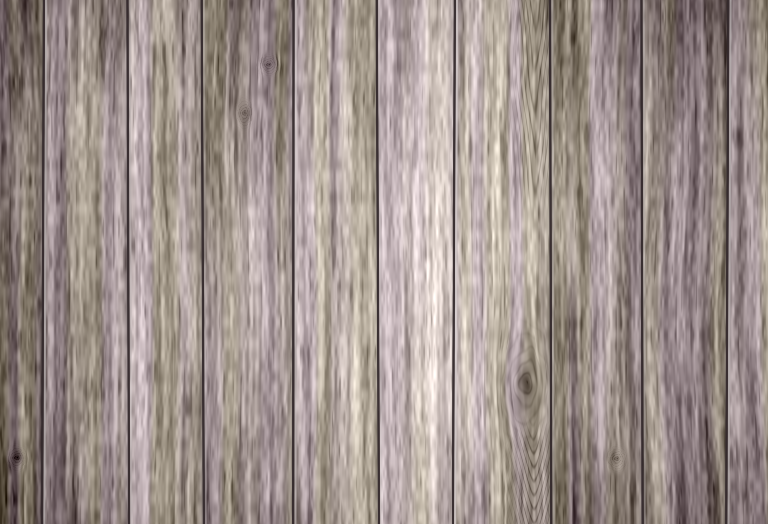
This texture is drawn by a Shadertoy shader. Its source:

```glsl
// Weathered vertical wood planks with fine grain, knots and a soft vignette.

// Layout, in units of the canvas width
const int SEAM_COUNT = 9;
const float SEAMS[9] = float[9](0.056, 0.167, 0.264, 0.382, 0.492, 0.591, 0.717, 0.836, 0.947);
const float PLANK_TONE[10] = float[10](-0.05, -0.04, 0.01, -0.12, -0.02, 0.04, 0.02, -0.10, -0.04, 0.0);
const float SEAM_HALF_WIDTH = 0.0015;
const float SEAM_TILT = 0.009;
const int FIGURED_PLANK = 6;

// Knots: centre, then radii
const int KNOT_COUNT = 5;
const vec4 KNOTS[5] = vec4[5](
    vec4(0.684, 0.182, 0.019, 0.042), vec4(0.350, 0.598, 0.007, 0.007),
    vec4(0.022, 0.086, 0.007, 0.008), vec4(0.803, 0.085, 0.007, 0.008),
    vec4(0.318, 0.535, 0.006, 0.010));

// Colours
const float BASE_TONE = 0.81;
const vec2 VIGNETTE = vec2(0.19, 0.12);
const vec3 TAN_SHIFT = vec3(0.0, -0.040, -0.100);
const vec3 MAUVE_SHIFT = vec3(0.0, -0.060, -0.045);
const vec3 GAP_COLOR = vec3(0.20, 0.16, 0.17);
const vec3 BEVEL_COLOR = vec3(0.87, 0.84, 0.84);

float hash(vec2 p) {
    return fract(sin(dot(p, vec2(127.1, 311.7))) * 43758.5453);
}

float noise(vec2 p) {
    vec2 i = floor(p), f = fract(p);
    f = f * f * (3.0 - 2.0 * f);
    return mix(mix(hash(i), hash(i + vec2(1, 0)), f.x),
               mix(hash(i + vec2(0, 1)), hash(i + vec2(1, 1)), f.x), f.y);
}

// Thin dark growth lines at whole values of the level
float growthLine(float level) {
    return pow(0.5 + 0.5 * cos(6.2832 * level), 4.0);
}

// Nested pointed arches opening upward from a tip
float cathedral(vec2 p, vec2 tip, float slope, float density) {
    vec2 d = p - tip;
    d.x += 0.005 * (noise(vec2(3.0, p.y * 14.0)) - 0.5);
    float level = d.y - slope * sqrt(d.x * d.x + 0.00002);
    return growthLine(level * density) * exp(-d.x * d.x / 0.0007);
}

// Light and dark fibres at several widths, centred on zero
float woodGrain(vec2 p, float seed) {
    vec2 s = vec2(seed * 91.0, seed * 37.0);
    float broad = noise(p * vec2(28.0, 1.6) + s) - 0.5;
    float streak = noise(p * vec2(95.0, 3.0) + s) - 0.5;
    float fibre = noise(p * vec2(240.0, 9.0) + s) - 0.5;
    float speckle = noise(p * vec2(370.0, 70.0) + s) - 0.5;
    float pore = smoothstep(0.68, 0.95, noise(p * vec2(310.0, 24.0) + s.yx));
    return 0.16 * broad + 0.20 * streak + 0.27 * fibre + 0.18 * speckle - 0.13 * pore;
}

void mainImage(out vec4 fragColor, in vec2 fragCoord) {
    vec2 p = fragCoord / iResolution.x;
    float pixel = 1.0 / iResolution.x;
    float height = iResolution.y / iResolution.x;

    // Find the plank and the signed offset from its nearest seam
    int plank = 0;
    float offset = 1.0, seamSeed = 0.0;
    for (int i = 0; i < SEAM_COUNT; i++) {
        float seed = hash(vec2(float(i), 5.0));
        float d = p.x - SEAMS[i] - SEAM_TILT * (seed - 0.5) * (p.y - 0.5 * height);
        if (d > 0.0) plank = i + 1;
        if (abs(d) < abs(offset)) { offset = d; seamSeed = seed; }
    }
    float seed = hash(vec2(float(plank), 2.0));

    // Bend the fibres, and part them around the knots
    vec2 g = p;
    g.x += 0.012 * (noise(vec2(seed * 50.0, p.y * 4.0)) - 0.5);
    float knotShade = 0.0;
    for (int i = 0; i < KNOT_COUNT; i++) {
        vec2 d = p - KNOTS[i].xy;
        vec2 q = d / KNOTS[i].zw;
        q += 0.3 * (vec2(noise(q * 2.0), noise(q * 2.0 + 9.0)) - 0.5);
        float r = length(q);
        float reach = exp(-0.5 * r * r);
        g.x -= 0.8 * d.x * reach;
        knotShade += reach * (0.10 * growthLine(r * 2.6) + 0.05)
                   + 0.16 * exp(-9.0 * r * r);
    }

    // Tone of the wood
    vec2 c = 2.0 * p / vec2(1.0, height) - 1.0;
    float tone = BASE_TONE - dot(VIGNETTE, c * c) + PLANK_TONE[plank];
    tone += woodGrain(g, seed) - knotShade;
    if (plank == FIGURED_PLANK) {
        float upper = cathedral(p, vec2(0.697, 0.44), 10.6, 19.0) * smoothstep(0.38, 0.48, p.y);
        float lower = cathedral(p, vec2(0.694, 0.02), 4.0, 55.0) * smoothstep(0.15, 0.09, p.y);
        float ripple = growthLine(g.x * 130.0 + 1.5 * noise(g * vec2(30.0, 5.0)));
        tone -= 0.17 * upper + 0.17 * lower + 0.05 * ripple;
    }

    // Tan and mauve streaks
    float warmth = noise(g * vec2(60.0, 1.3) + seed * 70.0);
    vec3 color = tone + mix(MAUVE_SHIFT, TAN_SHIFT, smoothstep(0.25, 0.8, warmth));

    // Shaded edges, pale bevel and dark gap
    color *= 1.0 - 0.28 * exp(-abs(offset) / 0.003);
    float bevel = 1.0 - smoothstep(0.0006, 0.0010 + pixel, abs(offset - 0.0028));
    color = mix(color, BEVEL_COLOR * (1.0 - 0.2 * c.x * c.x), bevel * (0.25 + 0.5 * seamSeed));
    float gap = 1.0 - smoothstep(SEAM_HALF_WIDTH - 0.5 * pixel, SEAM_HALF_WIDTH + 0.5 * pixel, abs(offset));
    color = mix(color, GAP_COLOR, 0.93 * gap);

    fragColor = vec4(clamp(color, 0.0, 1.0), 1.0);
}
```
